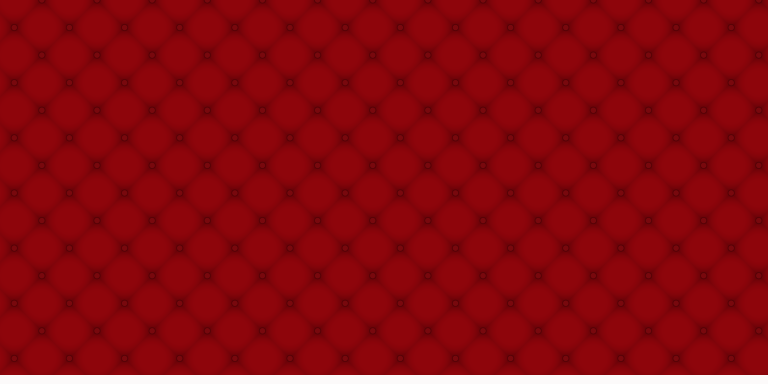
Reproduce this pattern procedurally as a Shadertoy shader.

```glsl
// Buttons sit on the integer points of a grid turned by 45 degrees
vec2 tuftCell(vec2 p) {
    vec2 q = (p - vec2(0.0372, 0.0717)) * 6.963;
    return fract(vec2(q.x + q.y, q.x - q.y) + 0.5) - 0.5;
}

// Flat pad that falls away towards the folds and buttons
vec3 padColor(vec2 cell) {
    float fromPadCenter = length(0.5 - abs(cell));
    float slope = max(fromPadCenter - 0.3, 0.0);
    float depth = slope * slope;
    return vec3(0.555, 0.018, 0.042) - vec3(1.28, 0.08, 0.11) * depth;
}

void mainImage(out vec4 fragColor, in vec2 fragCoord) {
    vec2 p = fragCoord / iResolution.y;
    p.y = 1.0 - p.y;
    float pixel = 1.0 / iResolution.y;

    vec2 cell = tuftCell(p);
    vec3 color = padColor(cell);

    // Button: dark rim around a lit cap
    float buttonDist = length(cell);
    float soft = pixel * 6.963 * 0.75;
    float rim = 1.0 - smoothstep(0.095 - soft, 0.095 + soft, buttonDist);
    float cap = 1.0 - smoothstep(0.068 - soft, 0.068 + soft, buttonDist);
    color = mix(color, vec3(0.30, 0.005, 0.02), 0.6 * rim);
    color = mix(color, vec3(0.47, 0.03, 0.05), cap);

    // Pale strip along the lower edge
    float strip = smoothstep(-0.5 * pixel, 0.5 * pixel, p.y - 0.9766);
    color = mix(color, vec3(0.99, 0.98, 0.98), strip);

    fragColor = vec4(color, 1.0);
}
```
